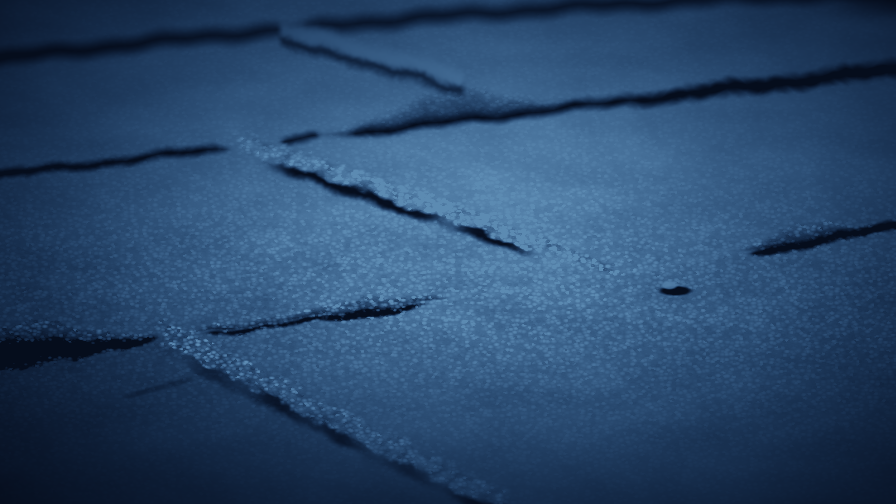
A Shadertoy shader for this texture:

```glsl
// Frosted paving slabs at dusk, seen low, with mossy joints and a shallow focus.
const vec2  LIGHT_CENTER  = vec2(0.94, 0.56);
const vec2  LIGHT_FALLOFF = vec2(1.0, 2.9);
const float LIGHT_LEVEL   = 0.98;
const float BLACK_POINT   = 0.13;
const float CONTRAST      = 1.26;
const float FOCUS_Y       = 0.38;
const float FOCUS_DEPTH   = 0.22;
const float GRAIN_SCALE   = 105.0;
const float CLUMP_SCALE   = 30.0;
const float GRAIN_AMOUNT  = 0.25;
const float JOINT_DEPTH   = 0.85;

float sq(float v) { return v * v; }
float bump(float x, float center, float width) { return exp(-sq((x - center) / width)); }
float span(float x, float a, float b, float soft) {
    return smoothstep(a - soft, a + soft, x) * (1.0 - smoothstep(b - soft, b + soft, x));
}
vec2 hash2(vec2 p) {
    return fract(sin(vec2(dot(p, vec2(127.1, 311.7)), dot(p, vec2(269.5, 183.3)))) * 4375.85);
}
// Nearest feature distance in x, random value of its cell in y
vec2 cellular(vec2 p) {
    vec2 base = floor(p), best = vec2(9.0, 0.0);
    for (int k = 0; k < 9; k++) {
        vec2 cell = base + vec2(k % 3 - 1, k / 3 - 1);
        vec2 rnd = hash2(cell);
        float d = length(cell + rnd - p);
        if (d < best.x) best = vec2(d, fract(rnd.x * 7.3 + rnd.y * 3.1));
    }
    return best;
}
float mottle(vec2 p) {
    float sum = 0.0, amp = 0.5;
    for (int i = 0; i < 4; i++) {
        sum += amp * sin(p.x + 1.7 * sin(p.y * 0.8)) * sin(p.y + 1.3 * sin(p.x * 0.7));
        p = mat2(1.5, 1.1, -1.1, 1.5) * p + 2.3;
        amp *= 0.55;
    }
    return sum;
}
// Dark joint of varying half thickness around d = 0
float gap(float d, float thick, float soft) {
    return (1.0 - smoothstep(thick - soft, thick + soft, abs(d))) * smoothstep(0.0, 0.005, thick);
}
// Growth on a joint, shaded towards its foot
void grow(inout float tone, float d, float height, float soft, float moss) {
    float cover = span(d, 0.0, height, soft) * smoothstep(0.0, 0.012, height);
    tone = mix(tone, moss * mix(0.5, 1.0, smoothstep(0.0, height + 0.001, d)), 0.85 * cover);
}
// Cross joint from a to b: shaded lower flank, then a frosted crest
void ridge(inout float tone, vec2 p, vec2 a, vec2 b, float width, float soft,
           float lump, float crest, float shade) {
    float along = (p.x - a.x) / (b.x - a.x);
    float d = p.y - mix(a.y, b.y, along) + 0.010 * mottle(p * 34.0);
    float inside = span(along, 0.0, 1.0, 0.025);
    float edge = width * (0.6 + 0.75 * lump);
    tone *= 1.0 - shade * inside * span(d, -1.05 * width, -0.25 * width, soft + 0.003);
    tone = mix(tone, crest, 0.85 * inside * span(d, -0.45 * edge, 0.75 * edge, soft));
}
// Night blue ramp from deep joint to lit frost
vec3 frostColor(float t) {
    return vec3(0.02, 0.05, 0.11) + t * vec3(0.16, 0.36, 0.58) + t * t * vec3(0.12, 0.06, -0.06);
}

void mainImage(out vec4 fragColor, in vec2 fragCoord) {
    vec2 p = fragCoord / iResolution.y;
    float x = p.x;
    float soft = 0.0025 + 0.016 * abs(p.y - FOCUS_Y);
    float sharp = bump(p.y, FOCUS_Y, FOCUS_DEPTH);
    // Surface noise, flattened by the low view
    vec2 ground = p * vec2(1.0, 1.5);
    vec2 grit = cellular(ground * GRAIN_SCALE);
    float grain = 0.6 * (grit.x - 0.45) + (grit.y - 0.5) * (1.0 - smoothstep(0.2, 0.8, grit.x));
    float lump = 1.0 - cellular(ground * CLUMP_SCALE + 0.4 * sin(p.yx * 60.0)).x;
    float wobble = 0.003 * sin(x * 23.0) + 0.002 * sin(x * 61.0 + 1.0);
    // Lit stone
    vec2 off = p - LIGHT_CENTER;
    float light = LIGHT_LEVEL * exp(-dot(off * off, LIGHT_FALLOFF));
    float tone = light * (1.0 + 0.08 * mottle(ground * vec2(9.0, 15.0)) + 0.05 * mottle(ground * 45.0) * sharp);
    tone *= 1.0 - GRAIN_AMOUNT * grain * (0.2 + sharp);
    // Signed heights above the three long joints
    float front  = p.y - (0.300 + 0.095 * x + 0.028 * x * x) - wobble;
    float middle = p.y - (0.653 + 0.118 * x) - wobble;
    float back   = p.y - (0.884 + 0.115 * x - 0.022 * x * x) - wobble;
    // Darker near left slab with a faint crack
    float corner = (1.0 - smoothstep(-0.02, 0.02, front)) * smoothstep(-0.03, 0.03, 0.494 - 0.496 * x - p.y);
    tone *= 1.0 - 0.15 * corner;
    tone *= 1.0 - 0.25 * span(x, 0.25, 0.38, 0.02) * gap(p.y - 0.213 - 0.27 * (x - 0.25), 0.005, 0.004);
    // Growth and frost rims
    float moss = light * (0.75 + 0.35 * lump - 0.75 * grain * (0.25 + sharp));
    float frontRise = 0.055 * bump(x, 0.06, 0.16) + 0.018 * bump(x, 0.73, 0.07)
                    + 0.012 * span(x, 0.40, 0.88, 0.03) + 0.036 * bump(x, 1.59, 0.09);
    float middleRise = 0.064 * bump(x, 0.90, 0.17);
    grow(tone, front, frontRise * (0.75 + 0.4 * lump), soft, moss * 1.05);
    grow(tone, middle, middleRise * (0.8 + 0.3 * lump), soft + 0.004, moss * 0.9);
    tone += 0.06 * light * span(x, 0.85, 1.5, 0.05) * gap(front, 0.005, 0.004);
    // Open dark joints
    float ragged = 0.7 + 0.55 * lump + 0.6 * grain * sharp;
    float frontThick = 0.021 * (1.0 - smoothstep(0.0, 0.34, x)) + 0.005 * span(x, -0.1, 0.31, 0.02)
                     + 0.004 * span(x, 0.41, 0.84, 0.03) + 0.004 * bump(x, 0.73, 0.07)
                     + 0.008 * span(x, 1.50, 1.9, 0.03);
    float middleThick = 0.007 * span(x, -0.1, 0.44, 0.04) + 0.006 * span(x, 0.56, 0.63, 0.02)
                      + 0.007 * smoothstep(0.66, 0.74, x) + 0.006 * smoothstep(1.1, 1.45, x);
    float backThick = 0.013 * (1.0 - 0.6 * bump(x, 0.59, 0.04));
    float dark = gap(front + 0.006, frontThick * ragged, soft + 0.001);
    dark = max(dark, gap(middle, middleThick * ragged, soft + 0.003));
    dark = max(dark, 0.8 * gap(back, backThick, soft + 0.006));
    tone *= 1.0 - JOINT_DEPTH * dark;
    tone *= 1.0 - 0.5 * smoothstep(1.6, 1.78, x) * smoothstep(0.95, 1.0, p.y);
    // Cross joints, far to near
    float flank = 0.85 * span(x, 0.55, 1.04, 0.04) * (1.0 - 0.7 * bump(x, 0.89, 0.03));
    float patchy = 0.35 + 0.3 * sin(x * 31.0) * sin(x * 17.0 + 2.0);
    ridge(tone, p, vec2(0.556, 0.942), vec2(0.92, 0.840), 0.028, soft + 0.003, 0.5, light * 1.08, 0.7);
    ridge(tone, p, vec2(0.47, 0.72), vec2(1.22, 0.461), 0.029 - 0.01 * smoothstep(0.9, 1.2, x), soft, lump, moss * 1.14, flank);
    ridge(tone, p, vec2(0.32, 0.335), vec2(1.01, -0.007), 0.038, soft, lump, moss * 1.16, patchy);
    // Lone pebble and its shadow
    float shadow = length((p - vec2(1.340, 0.423)) / vec2(0.034, 0.010));
    float stone = length((p - vec2(1.328, 0.434)) / vec2(0.018, 0.009));
    tone *= 1.0 - 0.85 * (1.0 - smoothstep(0.65, 1.15, shadow));
    tone = mix(tone, light * 1.2, 0.85 * (1.0 - smoothstep(0.6, 1.1, stone)));
    fragColor = vec4(frostColor(clamp((tone - BLACK_POINT) * CONTRAST, 0.0, 1.15)), 1.0);
}
```
